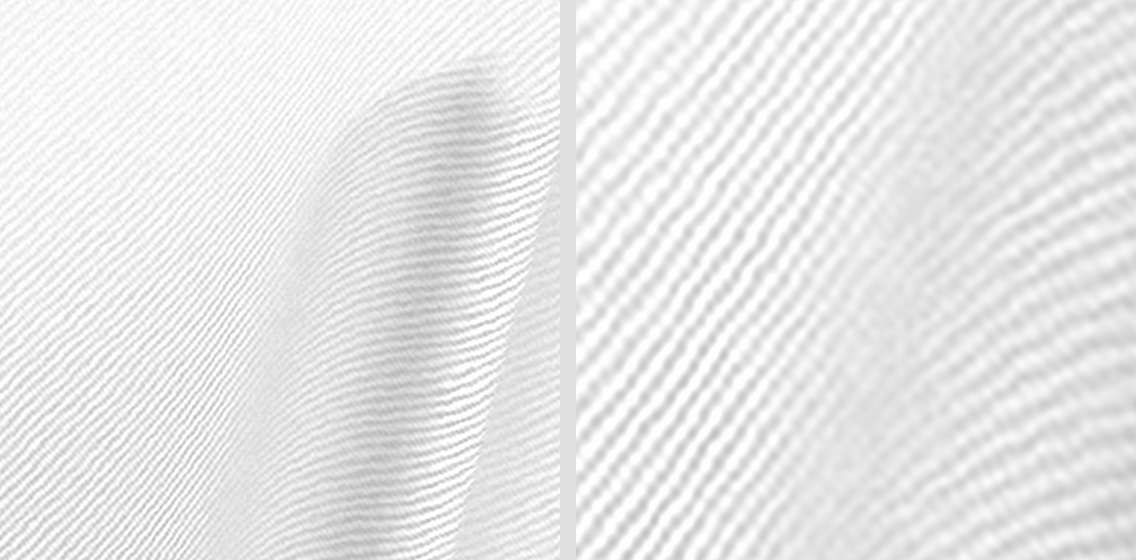
Left: the whole. Right: its middle third, enlarged.
Write a Shadertoy shader that draws this texture.

```glsl
// Draped white twill cloth: fine diagonal ribs bending over a soft grey fold.

const float TAU = 6.2831853;
const float FLAT_RIBS = 42.0;   // ribs per canvas height on the flat
const float FOLD_RIBS = 46.0;   // ribs per canvas height in the fold
const float FOLD_LEAN = 0.26;   // sideways drift of the fold with height
const float FOLD_FOOT = 0.39;   // where the fold meets the lower edge
const float FOLD_WIDTH = 0.415; // from the valley to the sharp edge
const vec3 COOL_TINT = vec3(-0.003, -0.003, 0.002);

float hash(vec2 p) {
    vec3 q = fract(vec3(p.xyx) * 0.1031);
    q += dot(q, q.yzx + 33.33);
    return fract((q.x + q.y) * q.z);
}

float noise(vec2 p) {
    vec2 cell = floor(p);
    vec2 f = fract(p);
    f = f * f * (3.0 - 2.0 * f);
    float low = mix(hash(cell), hash(cell + vec2(1, 0)), f.x);
    float high = mix(hash(cell + vec2(0, 1)), hash(cell + vec2(1, 1)), f.x);
    return mix(low, high, f.y);
}

// Soft bump of unit height
float bump(float x, float center, float width) {
    float d = (x - center) / width;
    return exp(-d * d);
}

// Rib profile from -1 to 1, broken into beads by the crossing threads
float twill(float phase, vec2 p) {
    float wobble = 0.3 * noise(p * 14.0) + 0.25 * noise(p * 75.0);
    float rib = cos(TAU * (phase + wobble));
    float bead = cos(TAU * (dot(p, vec2(78.0, 62.0)) + noise(p * 30.0)));
    float wear = 0.65 + 0.7 * noise(p * 55.0);
    return rib * wear + 0.25 * bead;
}

// Each panel returns vec2(base tone, rib contrast)
vec2 flatPanel(vec2 p, float u) {
    float low = 1.0 - smoothstep(0.25, 0.95, p.y - 0.35 * p.x + 0.1);
    float corner = (1.0 - smoothstep(0.0, 0.5, p.y)) * (1.0 - 0.6 * p.x);
    float tone = mix(0.972, 0.922, low) - 0.022 * corner;
    return vec2(tone, mix(0.026, 0.086, low) + 0.025 * bump(u, -0.09, 0.08) * low);
}

vec2 foldPanel(float u, float y) {
    float crown = 1.0 - smoothstep(0.8, 0.93, y);
    float shadow = bump(u, 0.242, mix(0.09, 0.065, y)) * crown;
    float ridge = bump(u, 0.37, 0.055);
    float tone = 0.902 - 0.105 * shadow + 0.045 * ridge + 0.04 * (1.0 - crown);
    return vec2(tone, 0.052 + 0.075 * ridge);
}

vec2 backPanel(float u) {
    float away = smoothstep(0.0, 0.16, u - FOLD_WIDTH);
    return vec2(mix(0.88, 0.922, away), mix(0.025, 0.06, away));
}

float shade(vec2 panel, float rib) {
    return panel.x + panel.y * rib;
}

void mainImage(out vec4 fragColor, in vec2 fragCoord) {
    vec2 p = fragCoord / iResolution.xy;
    float pixel = 1.0 / iResolution.x;

    // Distance across the fold, and the crease that curls over its top
    float u = p.x - FOLD_FOOT - FOLD_LEAN * p.y;
    float crease = FOLD_FOOT + 0.24 * p.y + 0.85 * pow(p.y, 12.0);

    // Rib phases: steep on the flat, sweeping level through the fold
    float flatRise = (0.92 - 0.08 * p.x) * p.x + 0.11 * tanh((u + 0.06) / 0.14);
    float bend = u - 0.25;
    float foldRise = 0.1 * u + 8.0 * bend * bend * bend;
    float backRise = 0.12 * p.x + 0.3 * p.x * (p.x - 0.9);
    float flatPhase = FLAT_RIBS * (p.y - flatRise);
    float foldPhase = FOLD_RIBS * (p.y - foldRise);
    float backPhase = FOLD_RIBS * (p.y - backRise);

    // The weave flattens out in the valley
    float valley = bump(u, 0.0, 0.05) * (1.0 - smoothstep(0.55, 0.82, p.y));
    float relief = 1.0 - 0.75 * valley;

    float flatTone = shade(flatPanel(p, u), relief * twill(flatPhase, p));
    float foldTone = shade(foldPanel(u, p.y), relief * twill(foldPhase, p));
    float backTone = shade(backPanel(u), twill(backPhase, p));

    // Join the panels: soft at the valley and the top, sharp at the far edge
    float inFold = smoothstep(-0.02, 0.035, p.x - crease);
    inFold *= 1.0 - smoothstep(0.22, 0.33, u) * smoothstep(0.74, 0.86, p.y);
    float tone = mix(flatTone, foldTone, inFold);
    float edge = FOLD_WIDTH + 0.005 * cos(TAU * foldPhase);
    tone = mix(tone, backTone, smoothstep(-2.0 * pixel, 0.006, u - edge));
    tone -= 0.018 * valley;

    // Fine fibre grain
    tone += 0.05 * (noise(p * 190.0) - 0.5);
    fragColor = vec4(clamp(vec3(tone) + COOL_TINT, 0.0, 0.995), 1.0);
}
```
